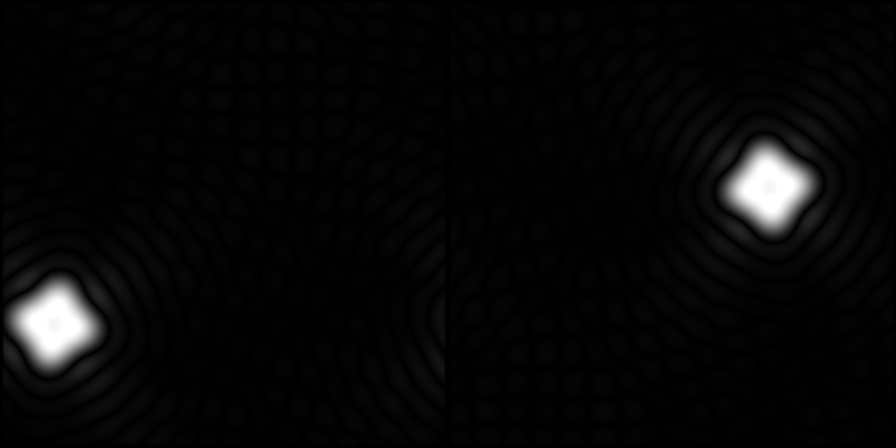
Give the GLSL for this background, as a WebGL 2 fragment shader.

```glsl
#version 300 es
precision highp float;
// Two dark square panels, each with a soft tilted square and faint ripples.
// Each square is a Fourier series cut off at a circle of frequencies, so the
// ringing, the central dip and the wrap across panel edges follow from the sum.

uniform vec2 u_resolution;
out vec4 outColor;

const float PI = 3.14159265;
const int CUTOFF = 11;

float sinc(float x) {
    float a = PI * x;
    return abs(a) < 1e-4 ? 1.0 : sin(a) / a;
}

// Band-limited periodic square of the given side, centred on the origin.
float ringingSquare(vec2 p, float side, float angle) {
    float c = cos(angle), s = sin(angle);
    float sum = 0.0;
    for (int ky = -CUTOFF; ky <= CUTOFF; ky++) {
        for (int kx = 0; kx <= CUTOFF; kx++) {
            if (kx * kx + ky * ky > CUTOFF * CUTOFF) continue;
            vec2 k = vec2(kx, ky);
            vec2 turned = side * vec2(c * k.x + s * k.y, c * k.y - s * k.x);
            // Terms with kx > 0 also stand for their mirrored partners.
            float weight = kx == 0 ? 1.0 : 2.0;
            sum += weight * sinc(turned.x) * sinc(turned.y) * cos(2.0 * PI * dot(k, p));
        }
    }
    return side * side * sum;
}

void main() {
    // Split the canvas into two unit panels.
    vec2 uv = gl_FragCoord.xy / u_resolution * vec2(2.0, 1.0);
    bool rightPanel = uv.x >= 1.0;
    vec2 p = vec2(fract(uv.x), uv.y);

    vec2 center = rightPanel ? vec2(0.717, 0.581) : vec2(0.122, 0.276);
    float angle = radians(rightPanel ? 53.0 : 35.0);

    // Magnitude turns the negative lobes into bright rings.
    float light = min(0.96 * abs(ringingSquare(p - center, 0.144, angle)), 1.0);

    // Thin dark frame around each panel.
    vec2 inset = min(p, 1.0 - p);
    light *= smoothstep(0.003, 0.011, min(inset.x, inset.y));

    outColor = vec4(vec3(light), 1.0);
}
```
